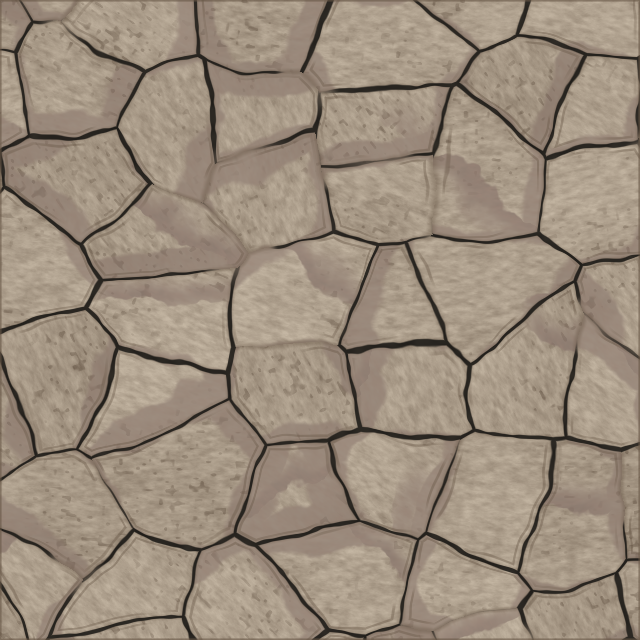
Give the GLSL for this texture, as a Shadertoy shader.

```glsl
const float STONES = 6.2;          // stones across the canvas
const float JITTER = 0.86;
const float JOINT_WIDTH = 0.0033;  // half width of the inked joint
const float SOFTNESS = 0.0012;
const float SHADOW_WIDTH = 0.042;
const float GRAIN = 1.0;
const float RELIEF = 0.85;
const vec2 LIGHT = vec2(-0.6, 0.8);
const vec3 PALE = vec3(0.745, 0.690, 0.615);
const vec3 SHADE = vec3(0.500, 0.440, 0.375);
const vec3 MAUVE = vec3(0.470, 0.390, 0.365);
const vec3 CREASE = vec3(0.400, 0.335, 0.270);
const vec3 INK = vec3(0.125, 0.115, 0.100);

float hash(vec2 p) {
    vec3 q = fract(vec3(p.xyx) * 0.1031);
    q += dot(q, q.yzx + 33.33);
    return fract((q.x + q.y) * q.z);
}

vec2 hash2(vec2 p) {
    return vec2(hash(p + 17.0), hash(p + 71.0));
}

float noise(vec2 p) {
    vec2 i = floor(p), f = fract(p);
    f = f * f * (3.0 - 2.0 * f);
    return mix(mix(hash(i), hash(i + vec2(1, 0)), f.x),
               mix(hash(i + vec2(0, 1)), hash(i + vec2(1, 1)), f.x), f.y);
}

mat2 rotate(float a) {
    return mat2(cos(a), sin(a), -sin(a), cos(a));
}

float fbm(vec2 p) {
    float sum = 0.0, amp = 0.53;
    for (int i = 0; i < 4; i++) {
        sum += amp * noise(p);
        p = rotate(0.6) * p * 2.03 + 11.7;
        amp *= 0.5;
    }
    return sum;
}

vec2 seed(vec2 cell) {
    return 0.5 + JITTER * (hash2(cell + 40.0) - 0.5);
}

// Uneven chipped surface, stretched along the bedding of a stone
float surface(vec2 p, float angle, float id) {
    vec2 q = rotate(angle) * p;
    q += 0.02 * vec2(noise(p * 18.0), noise(p * 18.0 + 9.0));
    return fbm(q * vec2(14.0, 30.0) + id * 50.0);
}

void mainImage(out vec4 fragColor, in vec2 fragCoord) {
    vec2 uv = fragCoord / iResolution.xy;
    vec2 p = fragCoord / iResolution.y;
    float soft = max(SOFTNESS, 0.8 / iResolution.y);

    // Hand drawn wobble of the joints
    vec2 w = p + 0.034 * (vec2(noise(p * 8.0), noise(p * 8.0 + 31.0)) - 0.5)
               + 0.007 * (vec2(noise(p * 34.0), noise(p * 34.0 + 57.0)) - 0.5);
    vec2 g = w * STONES * vec2(0.92, 1.06);
    vec2 base = floor(g), f = g - base;

    // Nearest stone
    vec2 own = vec2(0.0), toOwn = vec2(0.0);
    float best = 9.0;
    for (int y = -1; y <= 1; y++)
    for (int x = -1; x <= 1; x++) {
        vec2 o = vec2(x, y);
        vec2 r = o + seed(base + o) - f;
        if (dot(r, r) < best) { best = dot(r, r); toOwn = r; own = o; }
    }
    vec2 cell = base + own;

    // Joints with broken ink, and shadowed flanks beside some of them
    float rough = noise(p * 75.0), gaps = noise(p * 8.0 + 5.0);
    float flank = fbm(p * 22.0 + 3.0), swell = noise(p * 10.0 + 80.0);
    float ink = 0.0, shadow = 0.0, edge = 1.0;
    for (int y = -2; y <= 2; y++)
    for (int x = -2; x <= 2; x++) {
        vec2 o = own + vec2(x, y);
        vec2 r = o + seed(base + o) - f, across = r - toOwn;
        if (dot(across, across) < 0.0001) continue;
        float d = dot(0.5 * (toOwn + r), normalize(across)) / STONES;
        vec2 other = base + o;
        float k = hash(cell + other + 300.0);
        float side = hash(cell * 3.0 + other + 500.0);
        float drawn = smoothstep(0.0, 0.16, gaps - 0.5 * k * k + 0.02);
        float width = JOINT_WIDTH * mix(1.15, 0.55, k) * (0.55 + 0.75 * rough) * mix(0.3, 1.0, drawn);
        ink = max(ink, drawn * (1.0 - smoothstep(width - soft, width + soft, d)));
        float reach = SHADOW_WIDTH * smoothstep(0.5, 1.0, side) * swell * 1.5;
        float band = 1.0 - smoothstep(reach - 0.006, reach + 0.003, d + 0.03 * (flank - 0.5));
        shadow = max(shadow, band * step(0.5, side));
        edge = min(edge, d);
    }

    // Stone tone: bedding, chips and fine grain
    float id = hash(cell + 200.0);
    float angle = mix(-0.2, 1.2, hash(cell + 230.0));
    float height = surface(p, angle, id);
    float relief = height - surface(p + 0.004 * LIGHT, angle, id);
    vec2 q = rotate(angle) * p;
    float fine = fbm(q * vec2(75.0, 165.0) + id * 90.0);
    float broad = fbm(p * 6.0 + id * 30.0);
    float tone = 0.27 + 0.18 * (id - 0.5) + 0.45 * (broad - 0.5)
               + GRAIN * 0.75 * (fine - 0.5) - RELIEF * relief;
    float pits = smoothstep(0.74, 0.9, noise(q * vec2(110.0, 150.0))) * smoothstep(0.4, 0.65, broad);
    tone += 0.4 * pits;
    vec3 color = mix(PALE, SHADE, clamp(tone, -0.1, 1.2));

    // Broken facet crossing some stones
    vec2 facing = rotate(6.283 * hash(cell + 260.0)) * vec2(1, 0);
    float plane = dot(-toOwn, facing) / STONES - 0.025 + 0.05 * (flank - 0.5);
    float facet = smoothstep(0.0, 0.005, plane) * (1.0 - smoothstep(0.01, 0.06, plane));
    facet *= step(0.66, hash(cell + 290.0)) * smoothstep(0.25, 0.6, swell);
    color = mix(color, MAUVE * (0.8 + 0.5 * fine), 0.55 * max(facet, 0.75 * shadow));

    // Thin chipped crease and worn rim along each joint
    float crease = 1.0 - smoothstep(0.0008, 0.0028, abs(edge - 0.004 - 0.010 * noise(p * 14.0 + id * 9.0)));
    color = mix(color, CREASE, 0.4 * crease * smoothstep(0.4, 0.7, noise(p * 19.0 + id)));
    color = mix(color, CREASE, 0.38 * (1.0 - smoothstep(0.0, 0.008, edge)));
    color = mix(color, INK * (0.8 + 0.5 * rough), 0.95 * ink);

    // Darkened canvas border
    vec2 border = min(uv, 1.0 - uv);
    color = mix(color, CREASE, 0.6 * (1.0 - smoothstep(0.001, 0.004, min(border.x, border.y))));
    fragColor = vec4(color, 1.0);
}
```
